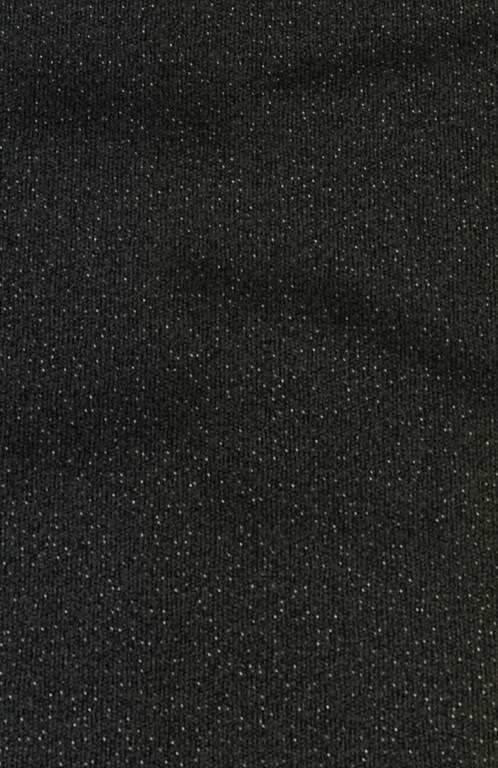
Reproduce this texture procedurally as a WebGL 1 fragment shader.

```glsl
precision highp float;
// Dark knitted cloth with fine vertical ribs, soft folds and scattered glitter.
uniform vec2 u_resolution;

const float TAU = 6.2831853;
const float RIB_PITCH = 0.0064;
const float STITCH_PITCH = 0.0058;
const float GLINT_CELL = 0.0145;
const vec3 COOL_TINT = vec3(0.97, 1.00, 0.99);
const vec3 WARM_TINT = vec3(1.01, 1.00, 0.90);
const vec3 GLINT_COLOR = vec3(1.00, 1.00, 0.96);

float hash(vec2 p) {
  vec3 q = fract(p.xyx * 0.1031);
  q += dot(q, q.yzx + 33.33);
  return fract((q.x + q.y) * q.z);
}

float valueNoise(vec2 p) {
  vec2 cell = floor(p);
  vec2 f = fract(p);
  f = f * f * (3.0 - 2.0 * f);
  float low = mix(hash(cell), hash(cell + vec2(1.0, 0.0)), f.x);
  float high = mix(hash(cell + vec2(0.0, 1.0)), hash(cell + 1.0), f.x);
  return mix(low, high, f.y);
}

// Soft shadow along the segment from a to b.
float crease(vec2 p, vec2 a, vec2 b, float width) {
  vec2 along = b - a;
  float t = clamp(dot(p - a, along) / dot(along, along), 0.0, 1.0);
  float d = length(p - a - along * t) / width;
  return exp(-d * d);
}

float foldShadow(vec2 p) {
  float shade = 0.9 * crease(p, vec2(0.37, 0.895), vec2(0.65, 0.955), 0.026);
  shade += 0.7 * crease(p, vec2(0.06, 0.87), vec2(0.26, 0.85), 0.055);
  shade += 0.8 * crease(p, vec2(0.25, 0.64), vec2(0.42, 0.61), 0.035);
  shade += 0.9 * crease(p, vec2(0.46, 0.59), vec2(0.64, 0.50), 0.035);
  shade += 0.6 * crease(p, vec2(0.04, 0.43), vec2(0.25, 0.48), 0.055);
  shade += 0.4 * crease(p, vec2(0.30, 0.34), vec2(0.56, 0.30), 0.040);
  return min(shade, 1.0);
}

// Ribs of staggered loops, roughened by yarn grain; centred on zero.
float knit(vec2 p) {
  float sway = 0.6 * valueNoise(p * 30.0);
  float column = p.x / RIB_PITCH + sway;
  float stagger = 0.5 * mod(floor(column), 2.0);
  float rib = -cos(TAU * column);
  float loopShade = cos(TAU * (p.y / STITCH_PITCH + stagger + sway));
  float grain = valueNoise(p * vec2(400.0, 310.0)) - 0.5;
  return 0.030 * rib + 0.025 * loopShade * (0.6 + 0.4 * rib) + 0.14 * grain;
}

// Jittered grid of slightly tall points, most of them faint.
float glitter(vec2 p, float radius) {
  vec2 base = floor(p / GLINT_CELL);
  float light = 0.0;
  for (int j = -1; j <= 1; j++) {
    for (int i = -1; i <= 1; i++) {
      vec2 cell = base + vec2(float(i), float(j));
      vec2 jitter = 0.15 + 0.7 * vec2(hash(cell + 17.0), hash(cell + 71.0));
      vec2 offset = p - (cell + jitter) * GLINT_CELL;
      offset.x += 0.2 * offset.y;
      offset.y *= 0.85;
      float strength = hash(cell + 139.0);
      float spot = 1.0 - smoothstep(0.1 * radius, radius, length(offset));
      light = max(light, spot * (0.05 + 0.48 * strength * strength));
    }
  }
  return light;
}

void main() {
  vec2 p = gl_FragCoord.xy / u_resolution.y;
  float across = gl_FragCoord.x / u_resolution.x;

  // The cloth recedes slightly toward the top.
  vec2 cloth = vec2((p.x - 0.32) * (1.0 + 0.12 * p.y), p.y + 0.09 * p.y * p.y) + 1.0;

  // Broad light and folds.
  float shadow = foldShadow(p);
  float cloud = valueNoise(p * vec2(4.0, 7.0) + 5.0) - 0.5;
  float tone = 0.137 + 0.018 * cloud + 0.012 * (across - 0.5) - 0.041 * shadow;

  // Knit surface and glitter.
  tone += knit(cloth) * (1.0 - 0.35 * shadow);
  vec3 color = max(tone, 0.035) * mix(COOL_TINT, WARM_TINT, across);
  float radius = mix(0.0031, 0.0026, p.y);
  color += GLINT_COLOR * glitter(cloth, radius) * (1.0 - 0.25 * shadow);

  gl_FragColor = vec4(color, 1.0);
}
```
